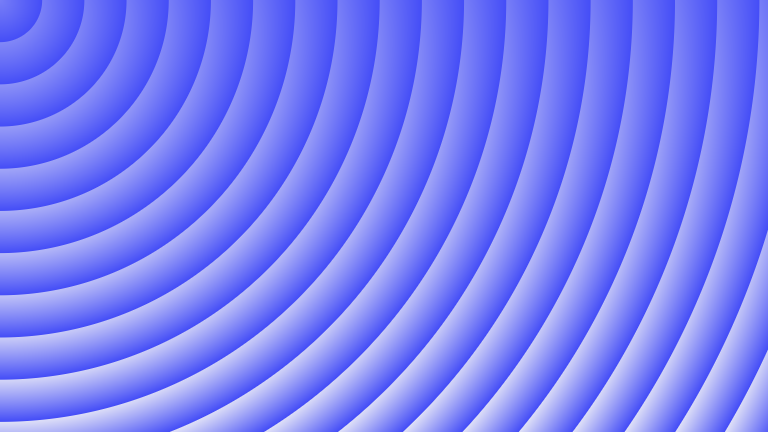
Give the GLSL for this background, as a Shadertoy shader.

```glsl
// Concentric blue rings around the top left corner, fading to white toward the bottom.

const vec3 DEEP_BLUE = vec3(0.27, 0.305, 0.97);
const vec3 PALE_WHITE = vec3(0.97);
const float RING_WIDTH = 0.09766;   // in canvas heights
const float TOP_GLOW = 0.285;
const float BOTTOM_GLOW = 0.885;

// Falling ramp, 1 to 0 over each unit, with its jump softened over the given width
float fallingRamp(float position, float softness) {
    float phase = fract(position + 0.5 * softness);
    return min(1.0 - phase, phase / softness);
}

// Brightness of the rings at a given distance from their centre
float ringLight(float radius, float ringWidth, float pixelSize) {
    return fallingRamp(radius / ringWidth, pixelSize / ringWidth);
}

void mainImage(out vec4 fragColor, in vec2 fragCoord) {
    vec2 point = fragCoord / iResolution.y;
    float pixelSize = 1.0 / iResolution.y;

    // Rings: pale at the inner edge, deep blue at the outer edge
    float radius = distance(point, vec2(0.0, 1.0));
    float light = ringLight(radius, RING_WIDTH, pixelSize);

    // Glow grows toward the bottom
    float glow = mix(BOTTOM_GLOW, TOP_GLOW, point.y);

    fragColor = vec4(mix(DEEP_BLUE, PALE_WHITE, light * glow), 1.0);
}
```
